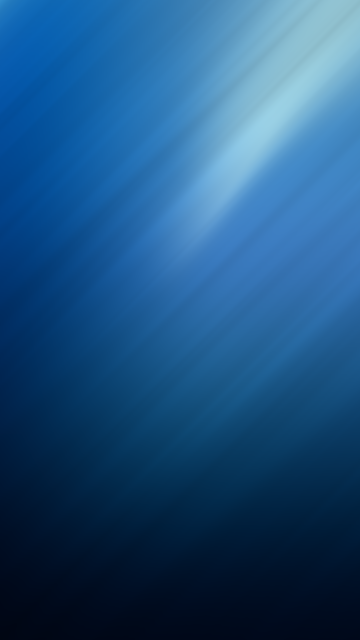
Reproduce this background procedurally as a WebGL 2 fragment shader.

```glsl
#version 300 es
precision highp float;
// Soft diagonal light rays falling through deep blue water.

#define STREAK_SCALE 30.0
#define STREAK_AMOUNT 0.17
#define BEAM_CENTER 0.66
#define BEAM_TILT 0.18
#define BEAM_COLOR vec3(0.33, 0.26, 0.11)
#define GLOW_COLOR vec3(0.24, 0.25, 0.27)
#define DEEP_COLOR vec3(0.0, 0.02, 0.065)
#define SURFACE_COLOR vec3(0.01, 0.34, 0.68)
#define CORNER_COLOR vec3(0.18, 0.19, 0.09)

uniform vec2 u_resolution;
out vec4 fragColor;

float hash(vec2 p) {
    vec3 q = fract(p.xyx * 0.1031);
    q += dot(q, q.yzx + 33.33);
    return fract((q.x + q.y) * q.z);
}

float noise(vec2 p) {
    vec2 i = floor(p);
    vec2 f = fract(p);
    f = f * f * (3.0 - 2.0 * f);
    return mix(mix(hash(i), hash(i + vec2(1, 0)), f.x),
               mix(hash(i + vec2(0, 1)), hash(i + 1.0), f.x), f.y);
}

// Layered noise stretched along the rays, centred on zero
float streaks(float across, float along) {
    float sum = 0.0;
    float weight = 0.5;
    vec2 q = vec2(across * STREAK_SCALE, along * 1.2) + 7.0;
    for (int i = 0; i < 3; i++) {
        sum += weight * (noise(q) - 0.5);
        q = q * vec2(2.0, 1.2) + 11.0;
        weight *= 0.5;
    }
    return sum;
}

// Wide scattered light: each channel fades at its own depth
vec3 scatteredGlow(float x, float depth, float across) {
    vec3 fade = 1.0 - smoothstep(vec3(0.3, 0.5, 0.5), vec3(0.85, 1.1, 1.2), vec3(depth));
    vec3 rise = vec3(1.0, mix(0.7, 1.0, smoothstep(0.0, 0.35, depth)),
                          mix(0.15, 1.0, smoothstep(0.0, 0.45, depth)));
    float start = mix(-0.02, -0.14, smoothstep(0.4, 0.8, depth));
    vec3 sideways = smoothstep(vec3(0.03, start, start), vec3(0.37), vec3(x));
    float edges = 1.0 - 0.14 * smoothstep(0.97, 1.07, across)
                      - 0.16 * smoothstep(1.12, 1.22, across);
    return GLOW_COLOR * fade * rise * sideways * edges;
}

// Main ray: broad on the upper side, crisp on the lower side
float mainBeam(float across, float along) {
    float spread = max(along, 0.0);
    float offset = across - (BEAM_CENTER - BEAM_TILT * along);
    float width = offset < 0.0 ? 0.09 + 0.3 * spread
                               : 0.035 + 0.4 * spread * spread;
    float d = offset / width;
    return exp(-d * d) * smoothstep(-0.25, 0.25, along);
}

void main() {
    vec2 p = gl_FragCoord.xy / u_resolution.y;
    float depth = 1.0 - p.y;
    float across = p.x + depth;
    float along = p.x - depth;

    // Water darkening with depth, blue reaching deepest
    vec3 daylight = 1.0 - smoothstep(vec3(0.0), vec3(0.95, 0.97, 1.02), vec3(depth));
    vec3 color = mix(DEEP_COLOR, SURFACE_COLOR, daylight);

    // Light layers
    color += scatteredGlow(p.x, depth, across);
    color += BEAM_COLOR * mainBeam(across, along);
    color += CORNER_COLOR * exp(-across / 0.05);

    // Fine rays
    color *= 1.0 + STREAK_AMOUNT * streaks(across, along);

    fragColor = vec4(clamp(color, 0.0, 1.0), 1.0);
}
```
